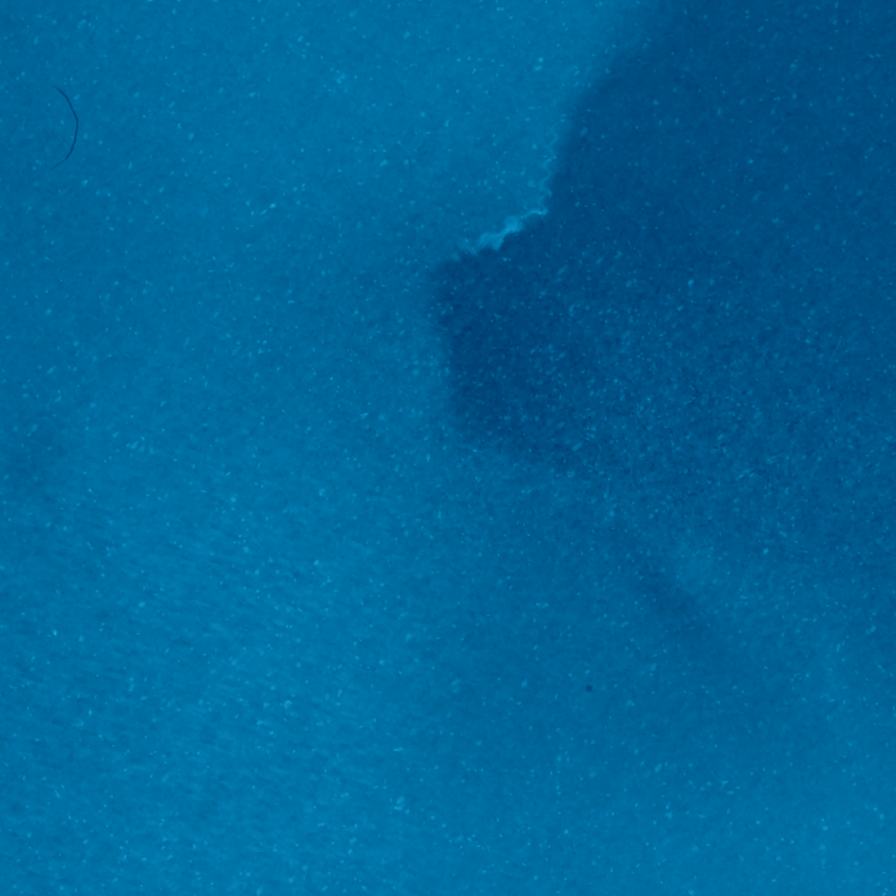
Write a three.js fragment shader that draws this texture.

```glsl
// Weathered blue film: a soft dark stain on a grainy field, with specks and scratches.
varying vec2 vUv;

vec2 hash2(vec2 p) {
  vec3 q = fract(p.xyx * vec3(0.1031, 0.103, 0.0973));
  q += dot(q, q.yzx + 33.33);
  return fract((q.xx + q.yz) * q.zy);
}

// x: distance to the nearest cell point, y: random value of that cell
vec2 cells(vec2 p) {
  vec2 base = floor(p), best = vec2(9.0, 0.0);
  for (int j = -1; j <= 1; j++)
    for (int i = -1; i <= 1; i++) {
      vec2 id = base + vec2(float(i), float(j));
      vec2 h = hash2(id);
      float d = length(id + 0.15 + 0.7 * h - p);
      if (d < best.x) best = vec2(d, hash2(id + 71.0).x);
    }
  return best;
}

// Layered, folded sines for broad mottling
float mottle(vec2 p) {
  float sum = 0.0, amp = 0.5;
  for (int i = 0; i < 4; i++) {
    p += 0.8 * sin(p.yx * 1.3 + float(i) * 2.1);
    sum += amp * sin(p.x) * sin(p.y + 0.7);
    p = mat2(0.8, 0.6, -0.6, 0.8) * p * 1.9;
    amp *= 0.55;
  }
  return sum;
}

// Soft elliptical patch, turned by an angle
float patchAt(vec2 p, vec2 center, vec2 size, float angle) {
  p -= center;
  float c = cos(angle), s = sin(angle);
  p = vec2(c * p.x + s * p.y, c * p.y - s * p.x) / size;
  return exp(-dot(p, p));
}

// Distance to a segment, and the position along it
vec2 segment(vec2 p, vec2 a, vec2 b) {
  vec2 d = b - a;
  float t = clamp(dot(p - a, d) / dot(d, d), 0.0, 1.0);
  return vec2(length(p - a - d * t), t);
}

// Left border of the stain at a given height
float stainEdge(float y) {
  float x = mix(1.08, 0.93, smoothstep(0.17, 0.32, y));
  x = mix(x, 0.69, smoothstep(0.32, 0.43, y));
  x = mix(x, 0.51, smoothstep(0.43, 0.52, y));
  x = mix(x, 0.484, smoothstep(0.52, 0.66, y));
  x = mix(x, 0.605, smoothstep(0.69, 0.772, y));
  x = mix(x, 0.63, smoothstep(0.772, 0.87, y));
  return mix(x, 0.725, smoothstep(0.85, 1.02, y));
}

void main() {
  vec2 p = vUv;
  float broad = mottle(p * 13.0), fine = mottle(p * 75.0);

  // Light field
  float tone = 0.402 + 0.012 * broad;
  tone += 0.05 * patchAt(p, vec2(0.28, 0.27), vec2(0.25, 0.3), 0.5);
  tone += 0.03 * patchAt(p, vec2(0.4, 0.94), vec2(0.3, 0.2), 0.0);
  tone += 0.04 * patchAt(p, vec2(0.95, 0.02), vec2(0.35, 0.14), 0.0);
  tone += 0.03 * patchAt(p, vec2(0.3, 0.03), vec2(0.4, 0.12), 0.0);
  tone -= 0.02 * patchAt(p, vec2(0.0, 0.75), vec2(0.12, 0.4), 0.0);
  tone -= 0.04 * patchAt(p, vec2(0.03, 0.49), vec2(0.035, 0.05), 0.0);
  tone -= 0.05 * patchAt(p, vec2(0.48, 0.7), vec2(0.13, 0.09), 0.4);
  tone -= 0.03 * patchAt(p, vec2(0.57, 0.24), vec2(0.13, 0.24), 0.0);
  tone -= 0.03 * patchAt(p, vec2(0.6, 0.44), vec2(0.2, 0.07), -0.5);
  tone -= 0.05 * patchAt(p, vec2(0.74, 0.34), vec2(0.09, 0.03), -0.95);
  tone -= 0.035 * patchAt(p, vec2(0.82, 0.22), vec2(0.12, 0.1), 0.0);

  // Stain: crisp and ragged on the upper left, diffuse below
  float blur = mix(0.13, 0.02, smoothstep(0.4, 0.6, p.y));
  blur += 0.045 * smoothstep(0.85, 1.0, p.y);
  float inside = p.x - stainEdge(p.y + 0.01 * fine) + 0.016 * broad + 0.012 * fine;
  float stain = smoothstep(-blur, blur, inside);
  float depth = 0.302 + 0.04 * smoothstep(0.72, 0.35, p.y) * smoothstep(0.5, 0.75, p.x);
  depth -= 0.04 * patchAt(p, vec2(0.54, 0.61), vec2(0.12, 0.14), 0.0);
  depth -= 0.02 * patchAt(p, vec2(0.75, 0.75), vec2(0.15, 0.12), 0.0);
  tone = mix(tone, depth + 0.012 * broad, stain * 0.96);

  // Pale fringe below the stain
  float fringe = segment(p + 0.012 * fine, vec2(0.5, 0.52), vec2(0.68, 0.43)).x;
  tone += 0.035 * exp(-fringe * fringe * 9000.0) * (0.6 + fine);
  tone += 0.035 * patchAt(p + 0.015 * fine, vec2(0.765, 0.365), vec2(0.022, 0.02), 0.5);
  tone += 0.03 * patchAt(p + 0.01 * fine, vec2(0.93, 0.25), vec2(0.014, 0.06), 0.1);

  // Fine grain, roughest in the stain's lower half
  float rough = 0.75 + 0.75 * patchAt(p, vec2(0.75, 0.52), vec2(0.32, 0.17), -0.2);
  vec2 grain = cells(p * 200.0 + 0.5 * fine), clump = cells(p * 105.0 + fine);
  tone += rough * 0.05 * (grain.y - 0.5) * smoothstep(0.75, 0.1, grain.x);
  tone += rough * 0.055 * (clump.y - 0.46) * smoothstep(0.7, 0.1, clump.x);
  tone += rough * 0.012 * fine;

  // Slanted fibres at the lower left
  vec2 slanted = mat2(0.94, 0.34, -0.34, 0.94) * p;
  slanted = vec2(0.94 * p.x - 0.34 * p.y, 0.34 * p.x + 0.94 * p.y);
  vec2 fibre = cells(slanted * vec2(48.0, 130.0) + 0.6 * broad);
  float fibrous = smoothstep(0.65, 0.4, p.y) * smoothstep(0.75, 0.3, p.x);
  tone += (0.012 + 0.05 * fibrous) * (fibre.y - 0.45) * smoothstep(0.7, 0.1, fibre.x);

  // Scattered bright specks, denser in the stain's lower half
  for (int i = 0; i < 3; i++) {
    float scale = 85.0 + 32.0 * float(i);
    vec2 speck = cells(p * scale + 17.3 * float(i) + 0.5 * fine);
    float dense = 0.14 * patchAt(p, vec2(0.7, 0.54), vec2(0.28, 0.14), -0.4);
    float chosen = smoothstep(0.93 - dense, 1.0, speck.y);
    tone += 0.1 * chosen * smoothstep(0.42, 0.05, speck.x);
  }

  // Broken pale scratch and its faint upper trace
  vec2 jag = p + 0.004 * vec2(sin(p.y * 310.0), sin(p.x * 240.0) + 2.0 * fine);
  vec2 scratch = segment(jag, vec2(0.515, 0.715), vec2(0.605, 0.768));
  float width = mix(0.013, 0.006, scratch.y);
  tone += (0.11 + 0.09 * fine) * smoothstep(width, width * 0.1, scratch.x);
  float trace = segment(jag, vec2(0.605, 0.775), vec2(0.619, 0.855)).x;
  tone += 0.05 * smoothstep(0.006, 0.0, trace);

  // Dark hair and dust dot
  float hair = abs(length(p - vec2(0.032, 0.858)) - 0.054 + 0.002 * fine);
  tone -= 0.11 * smoothstep(0.0022, 0.0003, hair) * smoothstep(0.05, 0.075, p.x);
  tone -= 0.12 * smoothstep(0.006, 0.001, length(p - vec2(0.658, 0.232)));

  gl_FragColor = vec4(max(0.0, (tone - 0.47) * 0.6), tone, tone + 0.2, 1.0);
}
```
